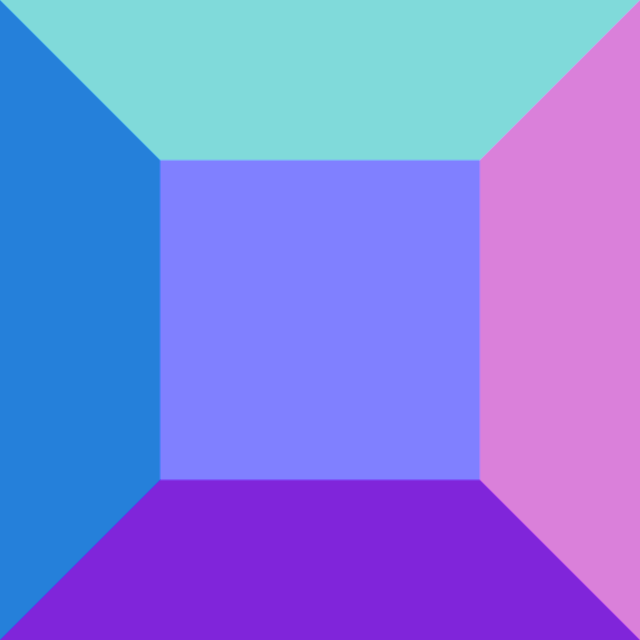
Write a WebGL 1 fragment shader that draws this texture map.

```glsl
precision highp float;

uniform vec2 u_resolution;

// Height of a flat-topped pyramid with 45 degree sides
float frustumHeight(vec2 p) {
    vec2 toBorder = 0.5 - abs(p - 0.5);
    return min(0.25, min(toBorder.x, toBorder.y));
}

void main() {
    vec2 uv = gl_FragCoord.xy / u_resolution;

    // Central differences soften the creases between faces
    vec2 e = vec2(1.0 / 512.0, 0.0);
    vec2 slope = vec2(
        frustumHeight(uv + e.xy) - frustumHeight(uv - e.xy),
        frustumHeight(uv + e.yx) - frustumHeight(uv - e.yx)
    ) / (2.0 * e.x);

    // Pack the surface normal into colour
    vec3 normal = normalize(vec3(-slope, 1.0));
    gl_FragColor = vec4(normal * 0.5 + 0.5, 1.0);
}
```
